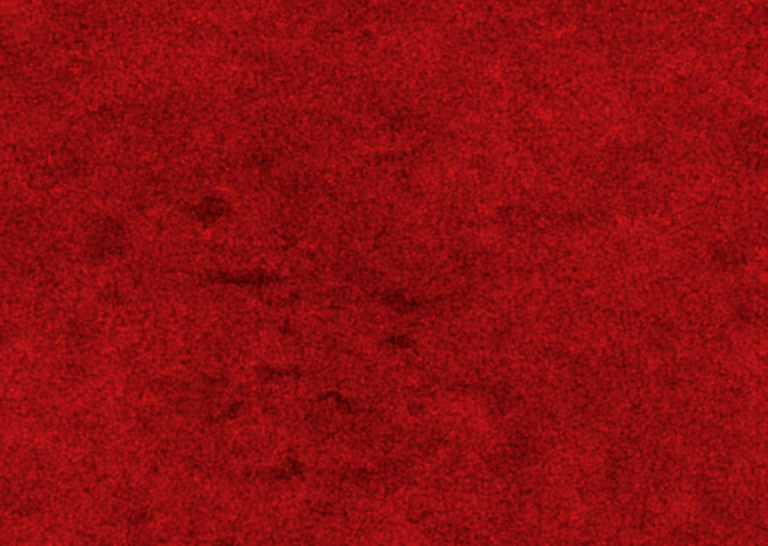
Give the GLSL for this texture, as a Shadertoy shader.

```glsl
// Crushed red velvet: a fine crinkled pile with soft mottling and dark, flat flecks.
// One cellular function gives crease distances and smooth random blobs; it is
// layered from broad clouds down to grain, then mapped to a ramp of reds.

#define DEEP_RED vec3(0.400, 0.028, 0.030)
#define LIT_RED vec3(0.690, 0.074, 0.086)
#define SPARK_RED vec3(0.110, 0.004, -0.012)
#define BASE_TONE 0.56
#define GRAIN_SCALE 185.0
#define GRAIN_AMOUNT 0.34
#define CREASE_SCALE 105.0
#define CREASE_AMOUNT 0.62
#define MOTTLE_AMOUNT 0.13
#define FLECK_AMOUNT 0.80
#define SHADE_AMOUNT 0.26

vec3 hash3(vec2 cell) {
    vec3 h = fract(cell.xyx * vec3(0.1031, 0.1030, 0.0973));
    h += dot(h, h.yxz + 33.33);
    return fract((h.xxy + h.yzz) * h.zyx);
}

// x: distance to the nearest point, y: sum of smooth blobs of random sign
vec2 cells(vec2 p) {
    vec2 base = floor(p);
    float nearest = 4.0, blobs = 0.0;
    for (int j = -1; j <= 1; j++) {
        for (int i = -1; i <= 1; i++) {
            vec2 cell = base + vec2(i, j);
            vec3 h = hash3(cell);
            vec2 offset = cell + h.xy - p;
            float d2 = dot(offset, offset);
            float falloff = max(0.0, 1.0 - d2);
            nearest = min(nearest, d2);
            blobs += (2.0 * h.z - 1.0) * falloff * falloff;
        }
    }
    return vec2(sqrt(nearest), blobs);
}

// Soft elliptical patch, 1 at its centre
float patchAt(vec2 uv, vec2 centre, vec2 radius) {
    vec2 d = (uv - centre) / radius;
    return exp(-dot(d, d));
}

void mainImage(out vec4 fragColor, in vec2 fragCoord) {
    vec2 uv = fragCoord / iResolution.xy;
    vec2 p = fragCoord / iResolution.y + 7.0;

    // Layered sines and cells ruffle the outlines of the larger marks
    vec2 ruffle = 0.006 * sin(p.yx * vec2(61.0, 47.0) + 2.0 * sin(p * 29.0));
    ruffle += 0.007 * vec2(cells(p * 52.0).y, cells(p * 60.0 + 19.0).y);
    vec2 q = p + ruffle;

    // Broad shading: a dark middle band, lighter lower left and right
    float shade = 0.35 * patchAt(uv, vec2(0.08, 0.30), vec2(0.18, 0.38))
                + 0.30 * patchAt(uv, vec2(0.68, 0.55), vec2(0.16, 0.50))
                + 0.25 * patchAt(uv, vec2(0.95, 0.30), vec2(0.12, 0.30))
                - 0.45 * patchAt(uv, vec2(0.43, 0.46), vec2(0.20, 0.36))
                - 0.35 * patchAt(uv, vec2(0.18, 0.72), vec2(0.16, 0.15))
                - 0.30 * patchAt(uv, vec2(0.80, 0.30), vec2(0.09, 0.12));
    shade += 0.16 * cells(p * 3.2).y;

    // Mottling at three sizes, slightly wider than tall
    float mottle = 0.8 * cells(q * vec2(9.0, 13.0)).y
                 + cells(q * vec2(21.0, 29.0) + 5.0).y
                 + 0.8 * cells(p * vec2(46.0, 54.0) + 11.0).y;

    // Flat dark flecks, densest left of centre
    float crowd = 0.12 + 0.88 * patchAt(uv, vec2(0.38, 0.36), vec2(0.23, 0.42));
    float fleck = smoothstep(0.35, 1.25, cells(q * vec2(15.0, 31.0) + 3.0).y)
                + 0.6 * smoothstep(0.40, 1.20, cells(q * vec2(27.0, 48.0) + 8.0).y);

    // Fine pile: round grain crossed by dark creases
    float grain = cells(p * GRAIN_SCALE).y;
    float crease = cells((p + 0.4 * ruffle) * CREASE_SCALE).x - 0.46;

    float tone = BASE_TONE
               + SHADE_AMOUNT * shade
               + MOTTLE_AMOUNT * mottle
               - FLECK_AMOUNT * crowd * fleck
               + GRAIN_AMOUNT * grain
               - CREASE_AMOUNT * crease;

    // Small vivid tufts that catch the light
    float spark = smoothstep(0.55, 1.2, cells(p * vec2(58.0, 66.0) + 23.0).y);
    spark *= mix(0.5, 1.0, uv.y) * smoothstep(0.2, 0.8, tone);

    vec3 color = mix(DEEP_RED, LIT_RED, tone) + SPARK_RED * spark;
    fragColor = vec4(clamp(color, 0.0, 1.0), 1.0);
}
```
